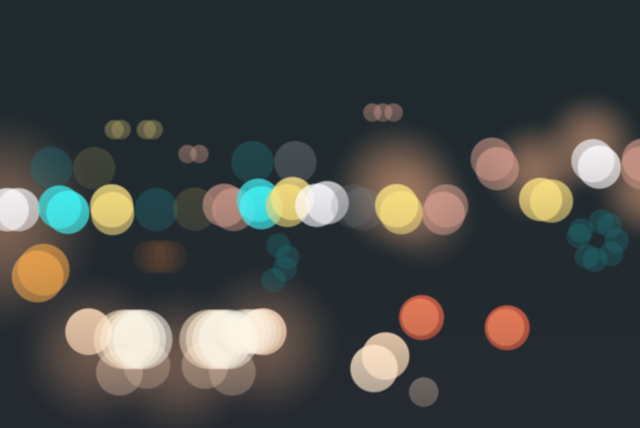
A Shadertoy shader for this background:

```glsl
// Blurred city lights at night: translucent bokeh discs and warm glows on dark slate.

const float TAU = 6.2831853;

// Soft-edged translucent disc, slightly thinner towards its bottom; ink.a is the opacity.
void disc(inout vec3 col, vec2 d, float r, vec4 ink) {
    float mask = 1.0 - smoothstep(-0.004, 0.003, length(d) - r);
    float density = 0.88 + 0.12 * clamp(d.y / r, -1.0, 1.0);
    col = mix(col, ink.rgb, ink.a * density * mask);
}

// Two offset discs; the front one is a little lighter.
void pair(inout vec3 col, vec2 d, vec2 offset, float r, vec4 ink) {
    disc(col, d - offset, r, vec4(ink.rgb * 0.96, ink.a));
    disc(col, d + offset, r, vec4(min(ink.rgb * 1.05, 1.0), ink.a));
}

// Wide warm haze that fades to nothing at radius r.
void glow(inout vec3 col, vec2 d, float r, float strength) {
    float fall = max(1.0 - dot(d, d) / (r * r), 0.0);
    col = mix(col, vec3(0.80, 0.58, 0.45), strength * fall * fall);
}

void mainImage(out vec4 fragColor, in vec2 fragCoord) {
    vec2 p = fragCoord / iResolution.y;
    vec3 col = mix(vec3(0.145, 0.163, 0.188), vec3(0.118, 0.163, 0.177), p.y);

    // Inks: white, cyan, yellow, teal, olive, pink, grey
    vec4 inks[7] = vec4[7](
        vec4(0.95, 0.94, 0.95, 0.78), vec4(0.25, 0.92, 0.93, 0.80),
        vec4(0.95, 0.85, 0.49, 0.80), vec4(0.13, 0.42, 0.45, 0.24),
        vec4(0.45, 0.42, 0.28, 0.21), vec4(0.83, 0.61, 0.55, 0.62),
        vec4(0.50, 0.53, 0.55, 0.22));
    vec4 cream = vec4(1.0, 0.86, 0.73, 0.85);

    // Warm haze: left edge, centre, right rise and foreground
    glow(col, (p - vec2(0.0, 0.48)) * vec2(1.0, 0.9), 0.25, 0.52);
    glow(col, p - vec2(0.93, 0.56), 0.17, 0.65);
    glow(col, p - vec2(0.99, 0.50), 0.14, 0.35);
    for (float i = 0.0; i < 3.0; i++) {
        glow(col, p - vec2(1.25 + 0.13 * i, 0.60 + 0.07 * sin(i * 1.9)), 0.13, 0.62);
        glow(col, p - vec2(0.22 + 0.2 * i, 0.14 + 0.05 * abs(i - 0.8)), 0.19, 0.42);
    }

    // Faint upper discs: teal beside a muted neighbour, twice
    for (int i = 0; i < 4; i++) {
        float side = float(i % 2), group = float(i / 2);
        int ink = side < 0.5 ? 3 : 4 + 2 * (i / 2);
        vec2 c = vec2(0.12 + 0.47 * group + 0.1 * side, 0.607 + 0.014 * group);
        pair(col, p - c, vec2(0.0), 0.05, inks[ink]);
    }

    // Distant small lights: two olive pairs, a pink pair and a pink triple
    for (float i = 0.0; i < 3.0; i++) {
        if (i < 2.0) {
            pair(col, p - vec2(0.275 + 0.075 * i, 0.697), vec2(0.008, 0.0), 0.023,
                 vec4(0.66, 0.60, 0.38, 0.5));
            disc(col, p - vec2(0.438 + 0.028 * i, 0.64), 0.022, vec4(inks[5].rgb, 0.45));
        }
        disc(col, p - vec2(0.87 + 0.025 * i, 0.737), 0.022, vec4(inks[5].rgb, 0.45));
    }

    // Main row of lights, bunched by a sine and raised at the right
    int order[16] = int[16](0, 1, 2, 3, 4, 5, 1, 2, 0, 6, 2, 5, 5, 2, 0, 5);
    for (int k = 0; k < 16; k++) {
        float i = float(k);
        vec2 c = vec2(0.03 + 0.095 * i + 0.05 * sin(0.5 * i), 0.51);
        c.y += 0.018 * exp(-0.3 * (i - 7.0) * (i - 7.0));
        if (k > 11) c.y = 0.532 + 0.085 * min(abs(i - 13.0), 1.0);
        bool faint = order[k] == 3 || order[k] == 4;
        vec2 offset = faint ? vec2(0.0) : 0.013 * vec2(cos(2.4 * i), 0.7 * sin(2.4 * i));
        if (k == 12) offset = vec2(-0.006, 0.011);
        pair(col, p - c, offset, 0.051, inks[order[k]]);
    }

    // Amber lamp and its brown echo
    pair(col, p - vec2(0.095, 0.362), vec2(0.007, 0.008), 0.061, vec4(0.90, 0.62, 0.29, 0.72));
    for (float i = 0.0; i < 4.0; i++)
        disc(col, p - vec2(0.35 + 0.016 * i, 0.4), 0.039, vec4(0.55, 0.33, 0.20, 0.17));

    // Teal ring and teal chain
    for (float i = 0.0; i < 8.0; i++) {
        float a = TAU * i / 8.0 + 0.25 * sin(i * 2.7);
        disc(col, p - vec2(1.396, 0.438) - 0.045 * vec2(cos(a), sin(a)), 0.029,
             vec4(0.12, 0.45, 0.47, 0.38));
        if (i < 4.0)
            disc(col, p - vec2(0.645 + 0.028 * sin(i * 1.05 + 0.2), 0.426 - 0.027 * i), 0.029,
                 vec4(0.12, 0.45, 0.47, 0.36));
    }

    // Foreground headlights, mirrored: reflections, side lamp, bright core
    for (float s = -1.0; s < 2.0; s += 2.0) {
        vec2 d = p - vec2(0.411 + 0.1 * s, 0.207);
        pair(col, d + vec2(0.0, 0.069), vec2(0.032, -0.008 * s), 0.055,
             vec4(0.83, 0.71, 0.62, 0.46));
        disc(col, d - vec2(0.104 * s, 0.018), 0.055, cream);
        for (float i = 0.0; i < 4.0; i++) {
            disc(col, d - vec2(0.015 * (i - 1.5), 0.0), 0.07,
                 vec4(1.0, 0.90 + 0.03 * i, 0.79 + 0.05 * i, 0.58));
            if (s > 0.0)
                disc(col, d - vec2(0.058 + 0.012 * i, 0.018), 0.053, vec4(1.0, 0.96, 0.89, 0.4));
        }
    }

    // Red tail lights and the lower cream lamps
    for (float i = 0.0; i < 2.0; i++) {
        vec2 d = p - vec2(0.985 + 0.2 * i, 0.258 - 0.024 * i);
        disc(col, d, 0.053, vec4(0.87, 0.38, 0.27, 0.85));
        disc(col, d + vec2(0.003, -0.001), 0.044, vec4(0.90, 0.50, 0.36, 0.85));
        disc(col, p - vec2(0.901 - 0.027 * i, 0.168 - 0.029 * i), 0.056,
             cream + vec4(0.0, 0.04, 0.06, 0.0) * i);
    }
    disc(col, p - vec2(0.99, 0.084), 0.035, vec4(0.70, 0.61, 0.55, 0.52));

    fragColor = vec4(clamp(col, 0.0, 1.0), 1.0);
}
```
